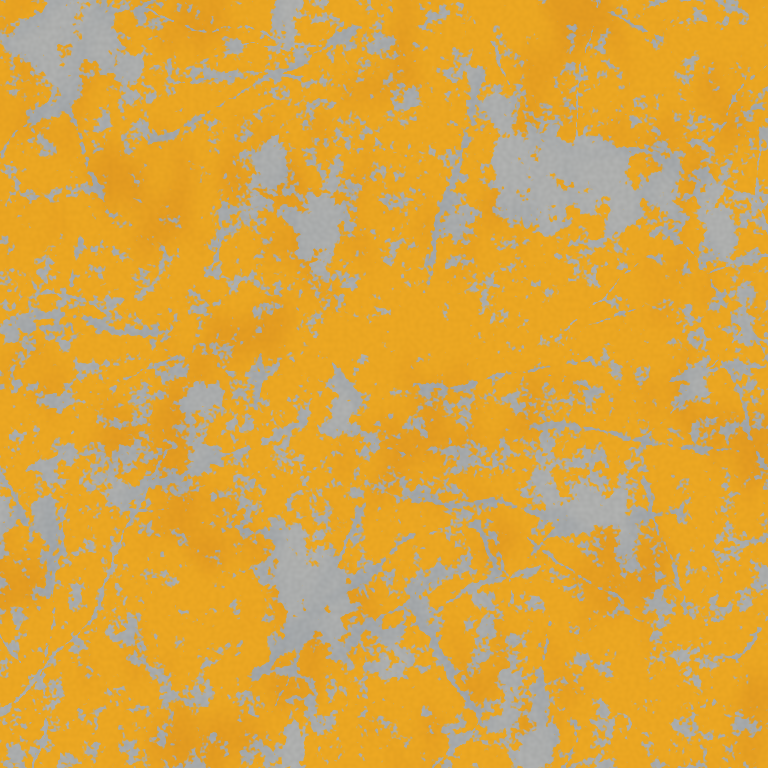
A Shadertoy shader for this texture:

```glsl
// Worn yellow paint flaking off grey metal.
// A wear field sums fractal chips, upright worn patches and jagged scratches;
// wherever it rises above a threshold, the bare metal shows through.

const vec3 PAINT = vec3(0.918, 0.652, 0.132);
const vec3 PAINT_DEEP = vec3(0.885, 0.605, 0.125);
const vec3 METAL = vec3(0.680, 0.685, 0.680);
const vec3 METAL_DARK = vec3(0.615, 0.635, 0.650);

const float CHIP_SCALE = 26.0;     // cells of the coarsest chips
const float CHIP_GAIN = 0.82;      // strength kept by each finer octave
const float WEAR_LEVEL = 0.32;     // higher keeps more paint
const float EDGE_SOFTNESS = 0.15;
const float PATCH_WEAR = 0.62;
const int SCRATCH_COUNT = 72;
const float SCRATCH_WEAR = 0.62;
const float SCRATCH_WIDTH = 0.0026;
const float FLAKE_WIDTH = 0.011;   // loose paint beside a scratch
const float TAU = 6.283185;

vec2 hash22(vec2 p) {
    vec3 q = fract(vec3(p.xyx) * vec3(0.1031, 0.1030, 0.0973));
    q += dot(q, q.yzx + 33.33);
    return fract((q.xx + q.yz) * q.zy);
}

float cornerSlope(vec2 cell, vec2 offset) {
    float angle = TAU * hash22(cell).x;
    return dot(vec2(cos(angle), sin(angle)), offset);
}

float gradientNoise(vec2 p) {
    vec2 i = floor(p), f = fract(p);
    vec2 u = f * f * f * (f * (f * 6.0 - 15.0) + 10.0);
    vec2 e = vec2(1.0, 0.0);
    float low = mix(cornerSlope(i, f), cornerSlope(i + e, f - e), u.x);
    float high = mix(cornerSlope(i + e.yx, f - e.yx), cornerSlope(i + e.xx, f - e.xx), u.x);
    return mix(low, high, u.y);
}

// Small ragged chips at four scales
float chipField(vec2 p) {
    float sum = 0.0, strength = 1.0;
    p *= CHIP_SCALE;
    for (int i = 0; i < 4; i++) {
        sum += strength * gradientNoise(p);
        p = mat2(0.8, 0.6, -0.6, 0.8) * p * 2.03 + 17.3;
        strength *= CHIP_GAIN;
    }
    return sum;
}

// Large worn areas, drawn out vertically
float patchField(vec2 p) {
    return gradientNoise(p * vec2(7.0, 5.0) + 41.7)
         + 0.6 * gradientNoise(p * vec2(19.0, 9.0) + 8.3);
}

float segmentDistance(vec2 p, vec2 dir, float halfLength) {
    float along = clamp(dot(p, dir), -halfLength, halfLength);
    return length(p - dir * along);
}

// x: scratch core, y: flaking zone around it
vec2 scratchField(vec2 p) {
    vec2 jag = vec2(gradientNoise(p * 11.0 + 3.1), gradientNoise(p * 11.0 + 63.7)) * 0.022;
    jag += vec2(gradientNoise(p * 55.0 + 9.2), gradientNoise(p * 55.0 + 81.4)) * 0.005;
    vec2 wear = vec2(0.0);
    for (int i = 0; i < SCRATCH_COUNT; i++) {
        float id = float(i);
        vec2 center = hash22(vec2(id, 5.0)) * 1.1 - 0.05;
        vec2 shape = hash22(vec2(id, 19.0));
        float angle = 0.5 * TAU * hash22(vec2(id, 37.0)).x;
        float halfLength = mix(0.03, 0.17, shape.x * shape.x);
        float d = segmentDistance(p + jag - center, vec2(cos(angle), sin(angle)), halfLength);
        float width = SCRATCH_WIDTH * mix(0.5, 1.3, shape.y);
        float core = exp(-d * d / (width * width));
        float flakes = exp(-d * d / (FLAKE_WIDTH * FLAKE_WIDTH)) * shape.y;
        wear = max(wear, vec2(core, flakes));
    }
    return wear;
}

void mainImage(out vec4 fragColor, in vec2 fragCoord) {
    vec2 uv = fragCoord / iResolution.y;

    // Combined wear
    float worn = patchField(uv);
    float bare = smoothstep(0.20, 0.52, worn);
    vec2 scratch = scratchField(uv);
    float drips = gradientNoise(uv * vec2(70.0, 14.0) + 27.0);
    float wear = chipField(uv) + 0.6 * worn + PATCH_WEAR * bare + 0.2 * drips
               + SCRATCH_WEAR * scratch.x + 0.24 * scratch.y;
    float exposed = smoothstep(WEAR_LEVEL - EDGE_SOFTNESS, WEAR_LEVEL + EDGE_SOFTNESS, wear);

    // Soft stains and fine grain
    float stain = gradientNoise(uv * 6.0 + 90.0) + 0.5 * gradientNoise(uv * vec2(24.0, 15.0) + 12.0);
    float grain = gradientNoise(uv * 150.0 + 55.0);
    vec3 paint = mix(PAINT, PAINT_DEEP, smoothstep(-0.1, 0.6, stain));
    paint *= 1.0 + 0.025 * grain;
    float tarnish = clamp(0.35 - 0.4 * bare + 0.4 * scratch.y + 0.5 * stain, 0.0, 1.0);
    vec3 metal = mix(METAL, METAL_DARK, tarnish) * (1.0 + 0.04 * grain);

    fragColor = vec4(mix(paint, metal, exposed), 1.0);
}
```
